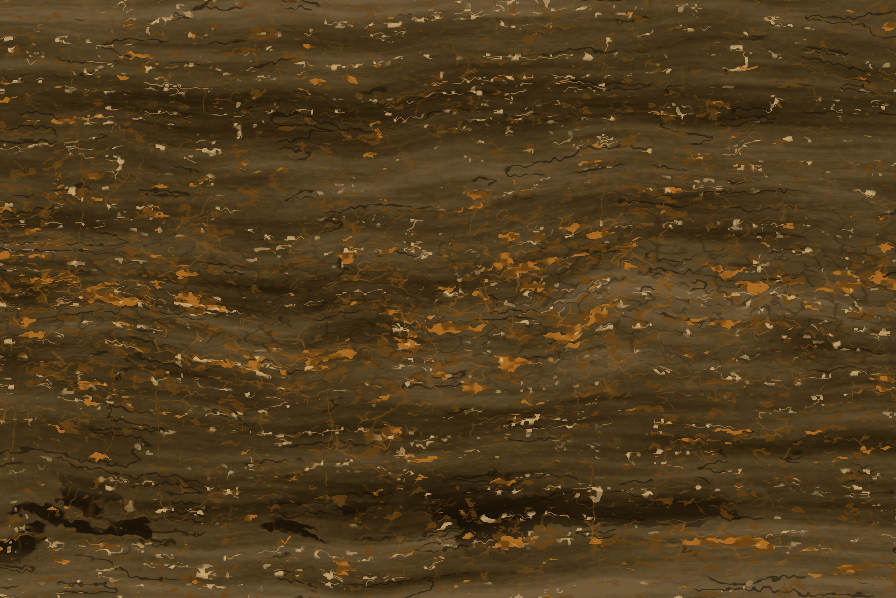
This texture is drawn by a WebGL 1 fragment shader. Its source:

```glsl
precision highp float;
// Polished dark brown marble: wavy horizontal strata under rust and cream veins.
// Stretched value noise forms strata and ragged ochre patches; noise contours give
// the stringers, and cell borders give the angular fracture network.

uniform vec2 u_resolution;

const vec3 UMBER = vec3(0.150, 0.102, 0.030);
const vec3 BROWN = vec3(0.288, 0.220, 0.107);
const vec3 TAUPE = vec3(0.435, 0.350, 0.222);
const vec3 PITCH = vec3(0.085, 0.055, 0.018);
const vec3 RUST  = vec3(0.430, 0.265, 0.065);
const vec3 OCHRE = vec3(0.680, 0.420, 0.125);
const vec3 CREAM = vec3(0.850, 0.750, 0.560);

float hash(vec2 p) {
  vec3 q = fract(p.xyx * 0.1031);
  q += dot(q, q.yzx + 33.33);
  return fract((q.x + q.y) * q.z);
}

float noise(vec2 p) {
  vec2 i = floor(p), f = fract(p);
  f = f * f * f * (f * (f * 6.0 - 15.0) + 10.0);
  return mix(mix(hash(i), hash(i + vec2(1.0, 0.0)), f.x),
             mix(hash(i + vec2(0.0, 1.0)), hash(i + 1.0), f.x), f.y);
}

float fbm(vec2 p) {
  float sum = 0.0, amp = 0.53;
  for (int i = 0; i < 4; i++) {
    sum += amp * noise(p);
    p = mat2(1.6, 1.2, -1.2, 1.6) * p + 17.3;
    amp *= 0.5;
  }
  return sum;
}

// Soft horizontal zone around a height
float band(float y, float centre, float spread) {
  float d = (y - centre) / spread;
  return exp(-d * d);
}

float veinField(vec2 p) {
  return 0.68 * noise(p) + 0.32 * noise(p * 2.7 + 9.1);
}

// Line along the middle contour of a stretched noise field
float vein(vec2 p, vec2 scale, float seed, float width, float soft) {
  const float STEP = 0.0015;
  vec2 q = p * scale + seed;
  float n = veinField(q);
  vec2 slope = vec2(veinField(q + vec2(STEP * scale.x, 0.0)),
                    veinField(q + vec2(0.0, STEP * scale.y))) - n;
  float dist = abs(n - 0.5) / max(length(slope) / STEP, 0.15 * scale.y);
  return 1.0 - smoothstep(width - soft, width + soft, dist);
}

// Angular cracks along the borders of scattered cells
float fracture(vec2 p, vec2 scale, float width, float soft) {
  vec2 q = p * scale, home = floor(q);
  float first = 9.0, second = 9.0;
  for (int i = -1; i <= 1; i++) {
    for (int j = -1; j <= 1; j++) {
      vec2 cell = home + vec2(float(i), float(j));
      float d = length(cell + vec2(hash(cell), hash(cell + 57.0)) - q);
      second = min(second, max(first, d));
      first = min(first, d);
    }
  }
  return 1.0 - smoothstep(width - soft, width + soft, 0.5 * (second - first) / scale.y);
}

// Offset that shakes a position by noise of the given frequency
vec2 shake(vec2 p, float freq, float amount) {
  return amount * (vec2(noise(p * freq), noise(p * freq + 41.7)) - 0.5);
}

vec3 strata(vec2 p, vec2 w, float heart) {
  float tone = 0.50 + 0.90 * (fbm(w * vec2(1.5, 20.0)) - 0.5)
             + 0.50 * (fbm(w * vec2(7.0, 85.0) + 31.0) - 0.5)
             + 0.20 * (fbm(p * vec2(90.0, 210.0)) - 0.5);
  tone += heart * (0.03 + 0.80 * (fbm(w * vec2(5.0, 13.0) + 6.0) - 0.45));
  tone += 0.22 * band(w.y, 1.0, 0.07) + 0.30 * band(w.y, 0.0, 0.05);
  tone -= 0.22 * band(w.y, 0.83, 0.07) + 0.15 * band(w.y, 0.32, 0.05)
        + 0.13 * band(w.y, 0.15, 0.05);
  tone = 2.0 * clamp(tone, 0.0, 1.0);
  return mix(mix(UMBER, BROWN, min(tone, 1.0)), TAUPE, max(tone - 1.0, 0.0));
}

void main() {
  vec2 p = gl_FragCoord.xy / u_resolution.y;
  float soft = 0.5 / u_resolution.y;
  vec2 w = p + vec2(0.0, 0.06 * noise(p * vec2(1.8, 3.0) + 4.0) - 0.03)
         + vec2(0.0, shake(p, 7.0, 0.022).y);
  vec2 rough = w + shake(p, 32.0, 0.008) + shake(p, 120.0, 0.007);
  float heart = band(w.y, 0.50, 0.16);
  vec3 color = strata(p, w, heart);
  // Black pockets and broken dark seams
  float pocketZone = band(w.y, 0.13, 0.045) * (1.0 - 0.6 * smoothstep(0.5, 1.0, p.x));
  float pocket = fbm(rough * vec2(6.0, 22.0) + 52.0) + 0.22 * pocketZone;
  color = mix(color, PITCH, 0.85 * smoothstep(0.68, 0.72, pocket) * min(pocketZone * 1.6, 1.0));
  float seam = vein(rough, vec2(3.0, 28.0), 71.0, 0.0014, soft);
  color = mix(color, PITCH, 0.55 * seam * smoothstep(0.48, 0.65, noise(w * vec2(16.0, 30.0))));
  // Iron gathers in the heart and in a seam sinking to the right
  float cluster = smoothstep(0.34, 0.62, fbm(p * vec2(5.0, 8.0) + 83.0));
  float sinking = band(w.y, 0.10 - 0.07 * smoothstep(1.1, 1.45, p.x), 0.025)
                * smoothstep(0.5, 1.1, p.x);
  float iron = min(heart * cluster + sinking + 0.5 * cluster * band(w.y, 0.27, 0.035), 1.0);
  // Small rusty flecks
  float fleck = fbm(rough * vec2(42.0, 100.0) + 14.0) - 0.70 + 0.11 * iron;
  color = mix(color, RUST, 0.65 * smoothstep(0.0, 0.04, fleck));
  // Fracture network in short pieces, dark and rusty
  float broken = smoothstep(0.48, 0.62, noise(p * vec2(36.0, 50.0) + 5.0));
  float dark = fracture(rough, vec2(20.0, 60.0), 0.0006, soft);
  color = mix(color, UMBER, 0.50 * dark * (1.0 - broken) * heart);
  float net = max(fracture(rough + 3.7, vec2(14.0, 28.0), 0.0006, soft),
                  vein(rough, vec2(13.0, 36.0), 12.0, 0.0008, soft));
  color = mix(color, mix(RUST, OCHRE, 0.5), net * broken * (0.25 + 0.65 * iron));
  // Upright hairline cracks
  float crack = vein(p + shake(p, 18.0, 0.016) + shake(p, 120.0, 0.006),
                     vec2(4.5, 0.9), 23.0, 0.0008, soft);
  color = mix(color, RUST, 0.75 * crack * smoothstep(0.4, 0.55, noise(p * vec2(16.0, 24.0))));
  // Ragged ochre patches
  float stain = fbm(rough * vec2(19.0, 62.0) + 27.0) - mix(0.79, 0.655, iron) + 0.05 * sinking
              + 0.06 * (noise(p * vec2(110.0, 170.0)) - 0.5);
  float glow = smoothstep(0.2, 0.6, noise(p * vec2(90.0, 140.0)));
  color = mix(color, mix(RUST, OCHRE, glow), 0.94 * smoothstep(0.0, 0.018, stain));
  // Cream crumbs and short threads strung along the layers
  float thread = vein(rough, vec2(3.5, 26.0), 95.0, 0.0007, soft);
  float halo = vein(w, vec2(3.5, 26.0), 95.0, 0.006, 0.005);
  float dashes = smoothstep(0.52, 0.68, noise(p * vec2(60.0, 75.0) + 8.0));
  color = mix(color, mix(OCHRE, CREAM, 0.55), 0.70 * thread * dashes);
  float crumb = smoothstep(0.68, 0.78, noise(rough * vec2(120.0, 180.0) + 3.0));
  float strewn = max(halo, 0.7 * smoothstep(0.62, 0.70, fbm(w * vec2(7.0, 30.0) + 44.0)));
  color = mix(color, mix(OCHRE, CREAM, 0.75), 0.85 * crumb * strewn * dashes);
  gl_FragColor = vec4(color, 1.0);
}
```
